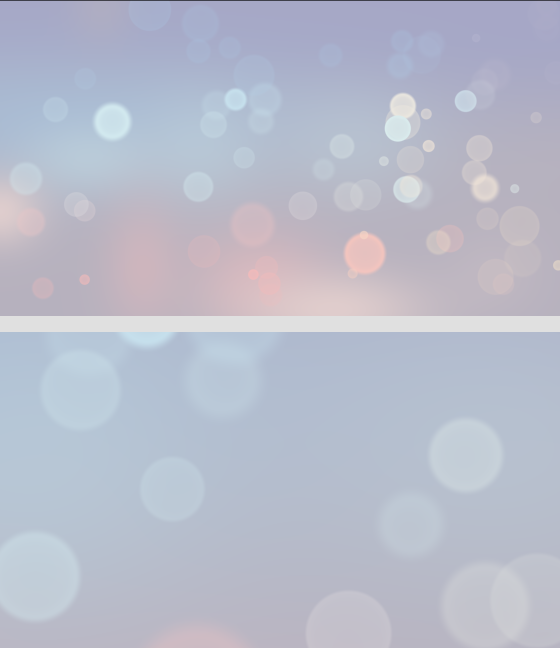
Top, the full canvas; bottom, a detail of the centre.
This background is drawn by a Shadertoy shader. Its source:

```glsl
// Soft bokeh: translucent discs of light over a blurred dusk gradient.
// The backdrop is a vertical blend plus gaussian glows; the discs are scattered
// by a low-discrepancy sequence with hashed size, softness and opacity.

#define DISC_COUNT 72
#define MIN_RADIUS 0.013
#define MAX_RADIUS 0.074
#define MIN_BLUR 0.0020
#define MAX_BLUR 0.011
#define RIM_WIDTH 0.004
#define RIM_GAIN 0.16
#define RIGHT_BIAS 0.64
#define JITTER 0.16
#define TOP_LINE 0.0022
#define SEED 7u

const vec3 MAUVE    = vec3(0.715, 0.695, 0.745);
const vec3 LAVENDER = vec3(0.65, 0.655, 0.775);
const vec3 BLUE     = vec3(0.66, 0.735, 0.83);
const vec3 PALE     = vec3(0.75, 0.83, 0.87);
const vec3 PINK     = vec3(0.86, 0.72, 0.74);
const vec3 PEACH    = vec3(0.90, 0.82, 0.81);

// Integer hash giving four values in 0..1
vec4 hash4(uint n) {
    uvec4 v = (uvec4(n) * 4u + uvec4(0u, 1u, 2u, 3u)) * 747796405u + SEED;
    v = ((v >> 16u) ^ v) * 73244475u;
    v = ((v >> 16u) ^ v) * 73244475u;
    v = (v >> 16u) ^ v;
    return vec4(v & 65535u) / 65535.0;
}

// Blends an elliptical gaussian glow into the base colour
vec3 glow(vec3 base, vec2 p, vec2 centre, vec2 size, vec3 tint, float strength) {
    vec2 q = (p - centre) / size;
    return mix(base, tint, strength * exp(-dot(q, q)));
}

vec3 backdrop(vec2 p) {
    vec3 col = mix(MAUVE, LAVENDER, smoothstep(0.45, 0.90, p.y));
    // Cool haze across the left and centre
    col = glow(col, p, vec2(0.20, 0.62), vec2(0.90, 0.22), BLUE, 0.95);
    col = glow(col, p, vec2(0.28, 0.50), vec2(0.22, 0.12), PALE, 0.65);
    col = glow(col, p, vec2(0.64, 0.53), vec2(0.20, 0.18), PALE, 0.50);
    col = glow(col, p, vec2(1.12, 0.55), vec2(0.26, 0.18), PALE, 0.40);
    col = glow(col, p, vec2(0.32, 0.98), vec2(0.10, 0.12), MAUVE, 0.50);
    // Warm lights near the ground
    col = glow(col, p, vec2(0.00, 0.33), vec2(0.13, 0.11), PEACH, 0.85);
    col = glow(col, p, vec2(0.45, 0.16), vec2(0.12, 0.20), PINK, 0.60);
    col = glow(col, p, vec2(0.82, 0.11), vec2(0.22, 0.17), PINK, 0.80);
    col = glow(col, p, vec2(1.06, 0.02), vec2(0.29, 0.12), PEACH, 0.85);
    col = glow(col, p, vec2(1.56, 0.14), vec2(0.16, 0.14), PEACH, 0.18);
    return col;
}

// Disc tint: rose below, cream or cyan in the middle, blue to lilac above
vec3 discTint(vec2 c, float warmth) {
    float right = smoothstep(0.95, 1.30, c.x) * smoothstep(0.1, 0.6, warmth);
    vec3 rose   = mix(vec3(0.95, 0.73, 0.73), vec3(0.98, 0.91, 0.80), right);
    vec3 middle = mix(vec3(0.83, 0.92, 0.94), vec3(0.97, 0.92, 0.86), right);
    vec3 upper  = mix(vec3(0.67, 0.79, 0.90), vec3(0.76, 0.73, 0.82),
                      smoothstep(1.25, 1.60, c.x));
    vec3 tint = mix(rose, middle, smoothstep(0.24, 0.42, c.y));
    return mix(tint, upper, smoothstep(0.60, 0.82, c.y));
}

// Coverage of a disc whose edge carries a faint brighter rim
float discMask(float d, float r, float blur) {
    float body = 1.0 - smoothstep(r - blur, r + blur, d);
    float rim = (d - r + blur) / (RIM_WIDTH + 0.5 * blur);
    return body * (mix(0.88, 1.0, d / r) + RIM_GAIN * exp(-rim * rim));
}

void mainImage(out vec4 fragColor, in vec2 fragCoord) {
    vec2 p = fragCoord / iResolution.y;
    float aspect = iResolution.x / iResolution.y;
    float pixel = 1.0 / iResolution.y;
    vec3 col = backdrop(p);

    for (int i = 0; i < DISC_COUNT; i++) {
        vec4 h = hash4(uint(i));
        vec4 k = hash4(uint(i + DISC_COUNT));

        // Even scatter, crowded toward the middle of the right side
        vec2 c = fract(0.5 + float(i) * vec2(0.7549, 0.5698) + JITTER * (h.xy - 0.5));
        c.x = aspect * pow(c.x, RIGHT_BIAS);
        float crowd = smoothstep(0.85, 1.15, c.x) * (1.0 - smoothstep(1.45, 1.75, c.x));
        c.y = mix(c.y, 0.48, 0.25 * crowd);

        float size = h.z < 0.17 ? 0.10 * k.x : mix(0.34, 1.0, k.x * k.x);
        float r = mix(MIN_RADIUS, MAX_RADIUS, size);
        float blur = MIN_BLUR + MAX_BLUR * k.y * k.y * smoothstep(0.1, 0.5, size);
        blur = max(0.75 * pixel, blur);

        // A few discs shine; those up high or far right fade away
        float alpha = 0.18 + 0.26 * h.w + 0.45 * smoothstep(0.82, 0.94, h.w);
        alpha += 0.25 * (1.0 - smoothstep(0.0, 0.3, size));
        alpha *= mix(1.0, 0.55, smoothstep(0.64, 0.90, c.y));
        alpha *= mix(1.0, 0.40, smoothstep(1.40, 1.68, c.x));

        col = mix(col, discTint(c, k.z), min(alpha * discMask(length(p - c), r, blur), 1.0));
    }

    // Thin dark line along the top edge, weighted by its share of the pixel
    float line = clamp((p.y - 1.0 + TOP_LINE) / pixel + 0.5, 0.0, 1.0);
    col *= 1.0 - 0.9 * line;
    fragColor = vec4(col, 1.0);
}
```
